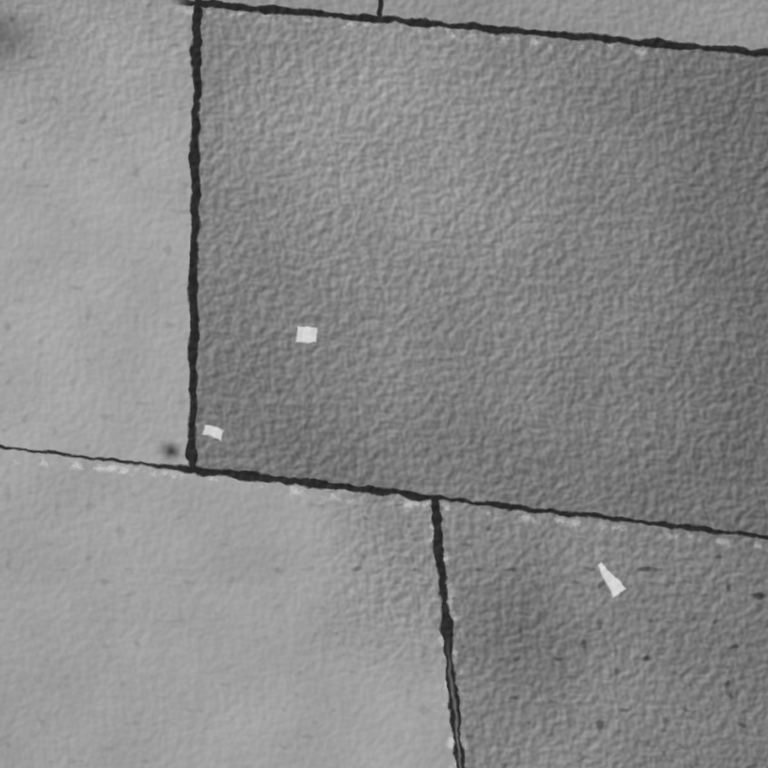
This texture is drawn by a WebGL 2 fragment shader. Its source:

```glsl
#version 300 es
precision highp float;

uniform vec2 u_resolution;
out vec4 fragColor;

vec2 hashGradient(vec2 cell) {
  vec3 q = fract(cell.xyx * vec3(0.1031, 0.1030, 0.0973));
  q += dot(q, q.yzx + 33.33);
  float angle = 6.2832 * fract((q.x + q.y) * q.z);
  return vec2(cos(angle), sin(angle));
}

float gradientNoise(vec2 p) {
  vec2 i = floor(p), f = fract(p);
  vec2 w = f * f * f * (f * (f * 6.0 - 15.0) + 10.0);
  float a = dot(hashGradient(i), f);
  float b = dot(hashGradient(i + vec2(1, 0)), f - vec2(1, 0));
  float c = dot(hashGradient(i + vec2(0, 1)), f - vec2(0, 1));
  float d = dot(hashGradient(i + vec2(1, 1)), f - vec2(1, 1));
  return mix(mix(a, b, w.x), mix(c, d, w.x), w.y);
}

float fbm(vec2 p) {
  float sum = 0.0, gain = 1.0;
  for (int i = 0; i < 4; i++) {
    sum += gain * gradientNoise(p);
    p = mat2(1.6, 1.2, -1.2, 1.6) * p + 7.3;
    gain *= 0.5;
  }
  return sum;
}

float grainHeight(vec2 p) {
  return gradientNoise(p * 85.0) + 0.55 * gradientNoise(p * 150.0 + 4.0);
}

float blob(vec2 p, vec2 center, vec2 size) {
  vec2 d = (p - center) / size;
  return exp(-dot(d, d));
}

float line(float dist, float halfWidth, float soft) {
  return 1.0 - smoothstep(halfWidth - soft, halfWidth + soft, abs(dist));
}

void main() {
  vec2 uv = gl_FragCoord.xy / u_resolution;
  float soft = 0.0012 + 0.7 / min(u_resolution.x, u_resolution.y);

  // Ragged coordinates for the slab edges
  vec2 p = uv + 0.0035 * vec2(fbm(uv * 38.0), fbm(uv * 38.0 + 51.0));
  float lowerBed = p.y - 0.418 + 0.117 * p.x;
  float upperBed = p.y - 1.018 + 0.087 * p.x;
  float inMiddle = smoothstep(-soft, soft, lowerBed);
  float inTop = smoothstep(-soft, soft, upperBed);

  // Upright joint of each course
  float lowerUpright = p.x - 0.566 - 0.093 * (0.353 - p.y);
  float middleUpright = p.x - 0.25 - 0.012 * (p.y - 0.4);
  float topUpright = p.x - 0.495;
  float lowerRight = smoothstep(-soft, soft, lowerUpright);
  float middleRight = smoothstep(-soft, soft, middleUpright);

  // Slab tones with stains and worn zones
  float roughZone = smoothstep(0.38, 0.52, uv.x) * smoothstep(0.08, 0.24, uv.y);
  float paleTone = 0.625 - 0.03 * blob(uv, vec2(0.0, 0.05), vec2(0.12));
  float lowerTone = mix(paleTone - 0.07 * roughZone,
      0.52 - 0.07 * blob(uv, vec2(0.67, 0.18), vec2(0.08, 0.11))
      - 0.06 * smoothstep(0.75, 1.0, uv.x), lowerRight);
  float leftTone = 0.64 - 0.05 * smoothstep(0.75, 1.0, uv.y)
      - 0.17 * blob(uv, vec2(0.0, 0.95), vec2(0.05, 0.035));
  float darkTone = 0.455 + 0.12 * blob(uv, vec2(0.48, 0.87), vec2(0.26, 0.24))
      + 0.045 * blob(uv, vec2(0.65, 0.57), vec2(0.25, 0.2))
      - 0.03 * smoothstep(0.8, 1.0, uv.x);
  float tone = mix(lowerTone, mix(leftTone, darkTone, middleRight), inMiddle);
  tone = mix(tone, 0.57, inTop);

  // Embossed grain, smoother on the pale slabs
  float lowerRough = mix(0.32 + 0.7 * roughZone, 0.95, lowerRight);
  float leftRough = 0.33 + 0.35 * smoothstep(0.7, 1.0, uv.y);
  float rough = mix(lowerRough, mix(leftRough, 1.0, middleRight), inMiddle);
  rough = mix(rough, 0.6, inTop);
  vec2 warped = uv + 0.004 * vec2(fbm(uv * 20.0), fbm(uv * 20.0 + 17.0));
  float relief = grainHeight(warped) - grainHeight(warped + vec2(-0.0035, 0.003));
  tone += 0.12 * rough * relief + 0.035 * fbm(uv * 9.0);
  float pits = smoothstep(0.32, 0.6, gradientNoise(uv * vec2(48.0, 60.0) + 9.0));
  tone -= 0.17 * pits * (1.0 - inMiddle * middleRight) * rough;

  // Pale and crumbled rims, then dark joints of uneven width
  float wear = 1.0 + 0.7 * fbm(uv * 30.0 + 80.0);
  float bedWidth = mix(0.0018, mix(0.0048, 0.003, smoothstep(0.54, 0.6, uv.x)),
      smoothstep(0.2, 0.25, uv.x));
  float below = 1.0 - inMiddle;
  float between = inMiddle * (1.0 - inTop);
  float besideUpright = smoothstep(0.22, 0.25, uv.x);
  float joint = line(lowerBed, bedWidth * wear, soft);
  joint = max(joint, line(upperBed, 0.0042 * wear, soft) * besideUpright);
  joint = max(joint, line(middleUpright, 0.0052 * wear, soft) * inMiddle);
  joint = max(joint, line(lowerUpright, 0.0058 * wear, soft) * below);
  joint = max(joint, line(topUpright, 0.003 * wear, soft) * inTop);
  float rim = max(line(lowerBed + 0.012, 0.005, 0.005),
      max(line(upperBed + 0.012, 0.005, 0.005) * between * besideUpright,
          line(lowerUpright, 0.013, 0.005) * below));
  tone += 0.16 * rim * smoothstep(0.0, 0.5, fbm(uv * 45.0 + 23.0));
  joint = max(joint, 0.8 * blob(p, vec2(0.222, 0.412), vec2(0.011, 0.009)));
  float grit = 0.14 + 0.05 * relief;
  grit += 0.24 * line(lowerUpright, 0.002, soft) * below * (1.0 - smoothstep(0.1, 0.2, uv.y));
  tone = mix(tone, grit, 0.93 * joint);

  // Loose pale chips: center and half size, the last one slanted
  vec4 chips[3] = vec4[](vec4(0.399, 0.564, 0.013, 0.010),
      vec4(0.277, 0.437, 0.013, 0.007), vec4(0.793, 0.247, 0.024, 0.008));
  for (int i = 0; i < 3; i++) {
    float tilt = i == 2 ? -0.95 : -0.25 * float(i);
    vec2 d = mat2(cos(tilt), -sin(tilt), sin(tilt), cos(tilt)) * (p - chips[i].xy);
    float taper = i == 2 ? 0.8 + 18.0 * d.x : 1.0;
    vec2 edge = abs(d) - chips[i].zw * vec2(1.0, taper);
    float chip = 1.0 - smoothstep(-soft, soft, max(edge.x, edge.y));
    tone = mix(tone, 0.83 + 0.06 * relief, chip);
  }

  fragColor = vec4(vec3(clamp(tone, 0.0, 1.0)), 1.0);
}
```
